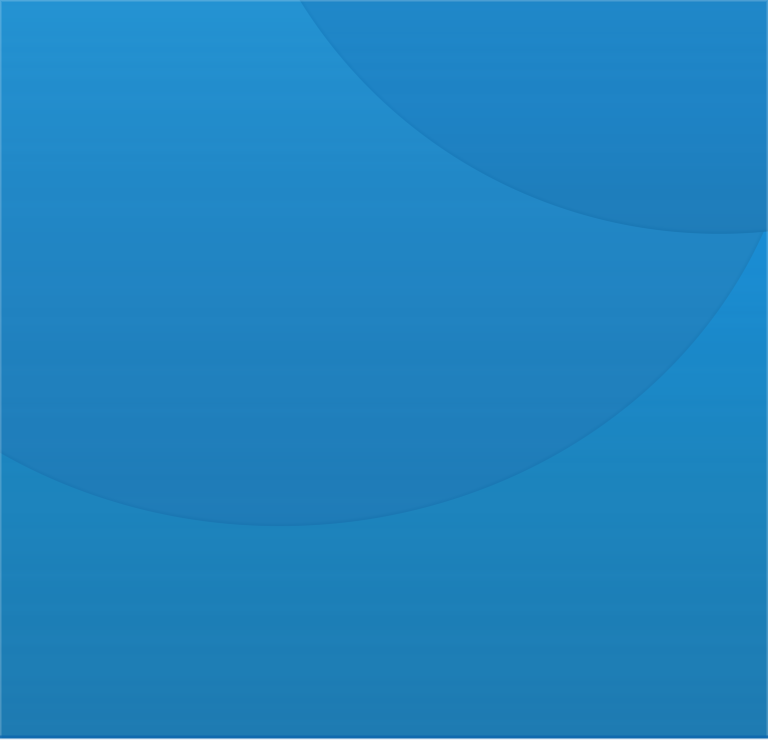
Reproduce this background procedurally as a Shadertoy shader.

```glsl
// Two large overlapping discs in soft blue vertical gradients, framed by hairlines above a white foot.
#define BIG_CENTER vec2(0.378, 0.927)      // all lengths in canvas heights
#define BIG_RADII vec2(0.706, 0.638)
#define CORNER_CENTER vec2(0.972, 1.351)
#define CORNER_RADII vec2(0.667, 0.667)
#define RIM_WIDTH 0.006
#define RIM_SHADE 0.018
#define HAIRLINE 0.00203
#define SIDE_STRENGTH 0.20
#define FOOT_STRENGTH 0.90
#define FOOT_SHADOW vec3(0.05, 0.40, 0.68)
#define BAND_COUNT 90.0
#define BAND_STRENGTH 0.007

float hash(float n) {
    n = fract(n * 0.1031);
    n *= n + 33.33;
    return fract(n * (n + n));
}

// Smooth one-dimensional noise for faint horizontal bands
float bandNoise(float y) {
    float row = floor(y);
    return mix(hash(row), hash(row + 1.0), smoothstep(0.0, 1.0, y - row)) - 0.5;
}

// Approximate signed distance to an ellipse
float ellipseDistance(vec2 p, vec2 center, vec2 radii) {
    vec2 q = (p - center) / radii;
    float len = length(q);
    return (len - 1.0) * len / max(length(q / radii), 0.0001);
}

// Three-stop gradient running from the top (t = 0) to the bottom (t = 1)
vec3 gradient(vec3 top, vec3 middle, vec3 bottom, float stop, float t) {
    vec3 upper = mix(top, middle, clamp(t / stop, 0.0, 1.0));
    return mix(upper, bottom, clamp((t - stop) / (1.0 - stop), 0.0, 1.0));
}

// Lays a disc over the backdrop, with a darker rim inside its edge
vec3 layDisc(vec3 backdrop, vec3 fill, float d, float pixel) {
    fill -= RIM_SHADE * smoothstep(-RIM_WIDTH, 0.0, d);
    return mix(backdrop, fill, smoothstep(pixel, -pixel, d));
}

// Coverage of a hairline lying along a canvas edge
float hairline(float edge, float pixel) {
    return clamp((HAIRLINE - edge) / pixel + 0.5, 0.0, 1.0);
}

void mainImage(out vec4 fragColor, in vec2 fragCoord) {
    vec2 p = fragCoord / iResolution.y;
    float aspect = iResolution.x / iResolution.y;
    float pixel = 1.0 / iResolution.y;
    float depth = 1.0 - p.y;

    // Backdrop, brightest where it meets the right edge
    vec3 color = gradient(vec3(0.100, 0.553, 0.835), vec3(0.110, 0.520, 0.745),
                          vec3(0.118, 0.480, 0.695), 0.48, (depth - 0.31) / 0.69);

    // Large disc, then the corner disc on top
    vec3 bigFill = gradient(vec3(0.139, 0.575, 0.825), vec3(0.130, 0.524, 0.770),
                            vec3(0.120, 0.482, 0.716), 0.44, depth / 0.71);
    float bigEdge = ellipseDistance(p, BIG_CENTER, BIG_RADII);
    color = layDisc(color, bigFill, bigEdge, 0.7 * pixel);

    vec3 cornerFill = gradient(vec3(0.122, 0.530, 0.786), vec3(0.119, 0.513, 0.772),
                               vec3(0.120, 0.487, 0.724), 0.48, depth / 0.316);
    float cornerEdge = ellipseDistance(p, CORNER_CENTER, CORNER_RADII);
    color = layDisc(color, cornerFill, cornerEdge, 0.7 * pixel);

    // Faint horizontal banding
    color += BAND_STRENGTH * bandNoise(depth * BAND_COUNT);

    // Pale hairlines at the sides and top
    float edge = min(min(p.x, aspect - p.x), depth);
    color = mix(color, vec3(1.0), SIDE_STRENGTH * hairline(edge, pixel));

    // Shadow line and white hairline at the foot
    color = mix(color, FOOT_SHADOW, 0.8 * hairline(p.y - 2.0 * HAIRLINE, pixel));
    color = mix(color, vec3(1.0), FOOT_STRENGTH * hairline(p.y, pixel));

    fragColor = vec4(color, 1.0);
}
```
